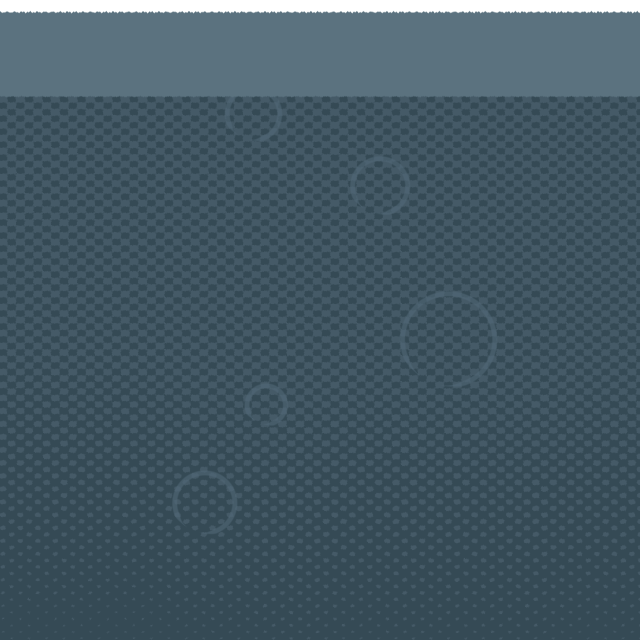
A WebGL 2 fragment shader for this background:

```glsl
#version 300 es
precision highp float;

uniform vec2 u_resolution;
out vec4 fragColor;

const float TAU = 6.2831853;
const vec3 PAPER = vec3(1.0);
const vec3 BAND = vec3(0.355, 0.447, 0.498);
const vec3 DOT = vec3(0.271, 0.353, 0.404);
const vec3 DEEP = vec3(0.208, 0.290, 0.333);
const vec3 BUBBLE = vec3(0.318, 0.408, 0.467);

// Bubbles: centre x, centre y, radius
const vec3 BUBBLES[5] = vec3[5](
    vec3(0.396, 0.822, 0.041),
    vec3(0.594, 0.709, 0.043),
    vec3(0.701, 0.469, 0.072),
    vec3(0.416, 0.367, 0.030),
    vec3(0.320, 0.214, 0.047)
);

// Layered sines, about -1 to 1
float ripple(float x) {
    return 0.5 * sin(x) + 0.3 * sin(2.3 * x + 1.7) + 0.2 * sin(5.1 * x + 0.6);
}

// Soft step from 0 below the edge to 1 above it
float above(float value, float edge, float softness) {
    return smoothstep(edge - softness, edge + softness, value);
}

// Staggered lattice: peaks at dot centres, checkerboard at zero
float lattice(vec2 p, vec2 origin, vec2 period) {
    vec2 wave = cos(TAU * (p - origin) / period);
    return wave.x * wave.y;
}

// Dots are merged high up and shrink to specks at the bottom
float dotThreshold(vec2 p) {
    float y = p.y - 0.035 * ripple(p.x * 7.0 + 1.2) + 0.05 * (p.x - 0.5);
    float fade = clamp((0.42 - y) / 0.42, 0.0, 1.0);
    return mix(-0.02, -0.09, smoothstep(0.4, 0.85, y)) + 0.96 * pow(fade, 1.35);
}

// Thin ring that tapers to a gap at its lower left
float ring(vec2 p, vec2 centre, float radius, float width, float pixel) {
    vec2 d = p - centre;
    float facing = dot(normalize(d + 1e-5), normalize(vec2(-0.4, -0.92)));
    float halfWidth = 0.5 * width * (1.0 - smoothstep(0.7, 0.99, facing));
    float gap = 1.0 - smoothstep(0.94, 0.985, facing);
    return gap * (1.0 - above(abs(length(d) - radius), halfWidth, pixel));
}

void main() {
    vec2 p = gl_FragCoord.xy / u_resolution;
    float pixel = 1.0 / min(u_resolution.x, u_resolution.y);

    // Halftone with slightly ragged dot edges
    vec2 rough = 0.0007 * vec2(ripple(p.y * 900.0), ripple(p.x * 830.0));
    float field = lattice(p + rough, vec2(0.0182, 0.104), vec2(0.0273, 0.0203));
    float softness = max(0.7 * fwidth(field), 0.02);
    vec3 color = mix(DEEP, DOT, above(field, dotThreshold(p), softness));

    // Faint bubbles
    for (int i = 0; i < 5; i++) {
        float mask = ring(p, BUBBLES[i].xy, BUBBLES[i].z, 0.0075, pixel);
        color = mix(color, BUBBLE, 0.6 * mask);
    }

    // Flat band and paper margin with rough edges
    float bandEdge = 0.849 + 0.0010 * ripple(p.x * 410.0);
    float paperEdge = 0.981 + 0.0016 * ripple(p.x * 530.0 + 2.0);
    color = mix(color, BAND, above(p.y, bandEdge, pixel));
    color = mix(color, PAPER, above(p.y, paperEdge, pixel));

    fragColor = vec4(color, 1.0);
}
```
